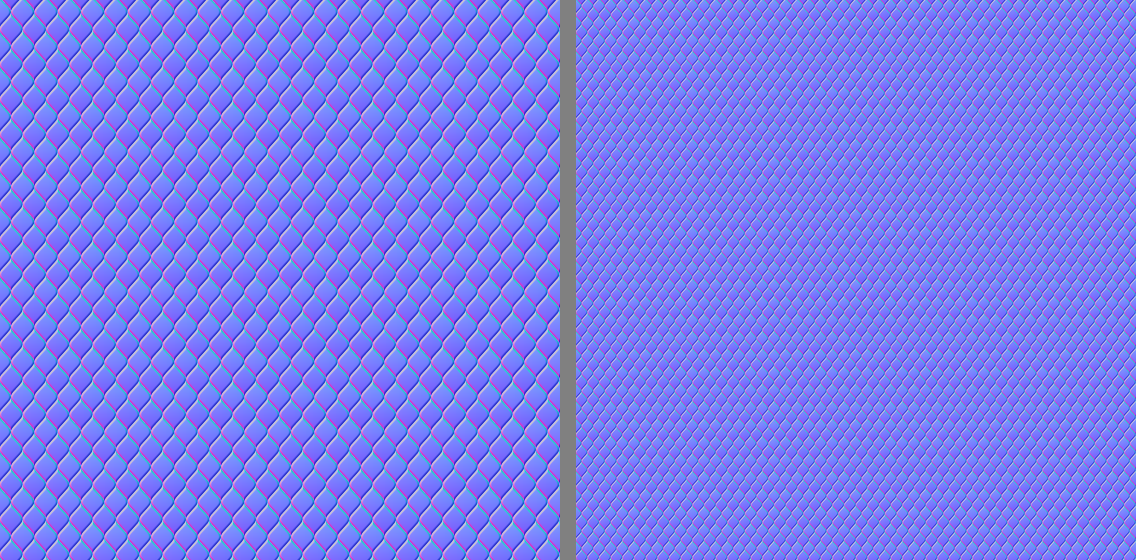
Left: one tile. Right: repeated 2 by 2.
A three.js fragment shader for this texture map:

```glsl
#define REPEATS vec2(24.0, 16.0)
#define SCALE_CENTER vec2(0.47, 0.16)
#define STRAIGHTNESS 0.3
#define GROOVE_HALF 0.014
#define BEVEL_START 0.022
#define BEVEL_END 0.08
#define BEVEL_SLOPE 0.85
#define DOME vec2(0.3, 0.5)
#define BASE_TILT vec2(-0.05, -0.03)
#define ROW_TILT 0.05
#define TILT_JITTER 0.03

varying vec2 vUv;

const float TAU = 6.2831853;

vec2 hash2(vec3 id) {
  vec2 h = vec2(dot(id, vec3(127.1, 311.7, 74.7)), dot(id, vec3(269.5, 183.3, 246.1)));
  return fract(sin(h) * 43758.5) - 0.5;
}

// Half width of a scale at height y, and its derivative
vec2 halfWidth(float y) {
  float amp = 0.25 / (1.0 + STRAIGHTNESS / 9.0);
  float a = TAU * y;
  float width = 0.25 + amp * (cos(a) + STRAIGHTNESS / 9.0 * cos(3.0 * a));
  float slope = -TAU * amp * (sin(a) + STRAIGHTNESS / 3.0 * sin(3.0 * a));
  return vec2(width, slope);
}

void main() {
  // Two interlocked lattices of tall pointed scales
  vec2 grid = vUv * REPEATS - SCALE_CENTER + 0.5;
  vec2 local = fract(grid) - 0.5;
  float staggered = step(halfWidth(local.y).x, abs(local.x));
  grid += 0.5 * staggered;
  local = fract(grid) - 0.5;
  vec3 id = vec3(mod(floor(grid), REPEATS), staggered);

  // Distance to the rim and outward direction, in units of scale height
  float aspect = REPEATS.y / REPEATS.x;
  vec2 rim = halfWidth(local.y) * aspect;
  local.x *= aspect;
  float edgeDist = (rim.x - abs(local.x)) / sqrt(1.0 + rim.y * rim.y);
  float side = clamp(local.x / 0.02, -1.0, 1.0);
  vec2 outward = normalize(vec2(side, -rim.y) + 1e-5);

  // Rounded bevel that flattens at the groove floor
  float bevel = smoothstep(0.0, GROOVE_HALF, edgeDist)
              * (1.0 - smoothstep(BEVEL_START, BEVEL_END, edgeDist));

  // Domed face, tilted per row and slightly per scale; red axis is mirrored
  vec2 face = local * DOME * vec2(-1.0, 1.0) + BASE_TILT;
  face.y += ROW_TILT * (staggered - 0.5) * 2.0;
  face += TILT_JITTER * hash2(id);
  vec2 bevelTilt = outward * BEVEL_SLOPE * vec2(-1.0, 1.0);

  vec2 tilt = mix(face, bevelTilt, bevel);
  vec3 normal = vec3(tilt, sqrt(max(1.0 - dot(tilt, tilt), 0.0)));
  gl_FragColor = vec4(normal * 0.5 + 0.5, 1.0);
}
```
